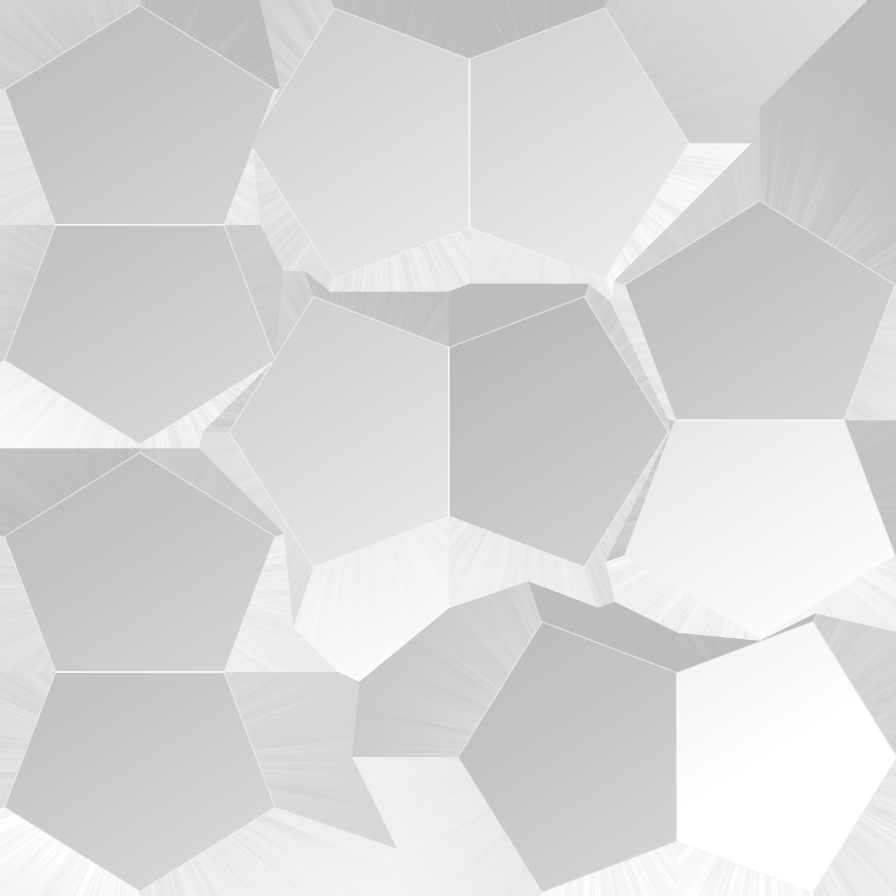
Write a WebGL 1 fragment shader that draws this background.

```glsl
precision highp float;
uniform vec2 u_resolution;

float hash(float n) {
  return fract(sin(n * 12.9898) * 43758.5);
}

// Cellular noise in one dimension: flat bands with softened borders
float bands(float x, float seed) {
  float cell = floor(x);
  return mix(hash(cell + seed), hash(cell + 1.0 + seed), smoothstep(0.6, 1.0, x - cell));
}

// Centre of a pentagon pair; the columns bend and their spacing varies
vec2 pairCentre(float col, float row) {
  float x = 0.156 + 0.39 * col - (0.022 + 0.023 * row) * col * col;
  float y = 0.749 + 0.291 * col - 0.2 * col * col;
  return vec2(x, y - row * (0.499 - 0.2925 * col + 0.1155 * col * col));
}

// Distances to the apex side and the flank, in the folded quadrant of a pair
vec2 sideDistances(vec2 a) {
  return vec2(dot(a, vec2(0.849, 0.528)) - 0.208, dot(a, vec2(-0.353, 0.936)) - 0.088);
}

// Tone of a pentagon face, lit toward the lower right
float faceTone(vec2 p, vec2 q, float col, float row, bool lying) {
  bool second = lying ? q.x > 0.0 : q.x < 0.0;
  float tone = col == 1.0 ? 0.86 : 0.785;
  if (second) tone = col == 0.0 ? 0.80 : (col == 1.0 ? 0.87 - 0.1 * row : 0.95 + 0.05 * row);
  vec2 middle = vec2(sign(q.x) * 0.11, 0.0);
  vec2 offset = p - (lying ? middle : middle.yx);
  return tone + 0.32 * dot(offset, vec2(0.5, -0.8));
}

// Tone of the streaked facets that fan out from the pentagon sides
float facetTone(vec2 q, vec2 sides, float id, bool lying) {
  bool flank = sides.y > sides.x;
  vec2 normal = (flank ? vec2(-0.353, 0.936) : vec2(0.849, 0.528)) * sign(q);
  if (!lying) normal = normal.yx;
  float seed = id * 8.0 + (flank ? 4.0 : 0.0) + step(0.0, q.x) * 2.0 + step(0.0, q.y);
  float d = max(sides.x, sides.y);
  float tone = 0.865 + 0.1 * dot(normal, vec2(-0.1, -0.95)) + 0.1 * (hash(seed + 3.0) - 0.5);
  tone += 0.8 * d * (hash(seed + 71.0) - 0.5);

  vec2 a = abs(q);
  float angle = atan(a.y, a.x - 0.1);
  float streak = bands(angle * 22.0, seed * 7.0) + bands(angle * 75.0, seed * 5.0) - 1.0;
  float reach = 0.03 + 0.12 * bands(angle * 50.0, seed * 3.0);
  float strength = 0.012 + 0.03 * hash(seed + 29.0);
  tone += streak * strength * (1.0 - 0.8 * smoothstep(0.3 * reach, reach, d));
  return max(tone, 0.74);
}

float shade(vec2 point) {
  // Find the pair whose outline is closest
  float nearest = 10.0, id = 0.0, nearCol = 0.0, nearRow = 0.0;
  vec2 p = vec2(0.0), q = vec2(0.0);
  bool lying = false;
  for (int i = 0; i < 6; i++) {
    float index = float(i);
    float col = floor((index + 0.5) / 2.0);
    float row = index - 2.0 * col;
    bool flat_ = col == 1.0 || col + row > 2.5;
    vec2 local = point - pairCentre(col, row);
    vec2 axial = flat_ ? local : local.yx;
    vec2 sides = sideDistances(abs(axial));
    float d = max(sides.x, sides.y);
    if (d < nearest) {
      nearest = d;
      id = index;
      nearCol = col;
      nearRow = row;
      p = local;
      q = axial;
      lying = flat_;
    }
  }

  float tone;
  if (nearest < 0.0) {
    tone = faceTone(p, q, nearCol, nearRow, lying);
    // Bright seam between the two faces
    tone = mix(tone, 0.98, 0.9 * step(abs(q.x), 0.001));
  } else {
    tone = facetTone(q, sideDistances(abs(q)), id, lying);
  }
  // Thin pale rim
  return clamp(mix(tone, 0.95, 0.55 * step(abs(nearest), 0.0009)), 0.73, 1.0);
}

void main() {
  // Average a 3 by 3 grid of samples to smooth the edges
  float sum = 0.0;
  for (int y = 0; y < 3; y++) {
    for (int x = 0; x < 3; x++) {
      vec2 jitter = (vec2(float(x), float(y)) - 1.0) / 3.0;
      sum += shade((gl_FragCoord.xy + jitter) / u_resolution.y);
    }
  }
  gl_FragColor = vec4(vec3(sum / 9.0), 1.0);
}
```
